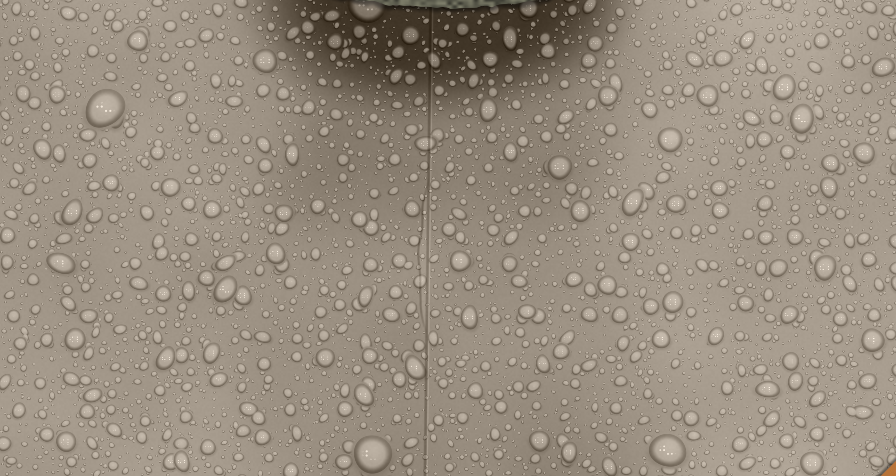
Reproduce this texture procedurally as a WebGL 2 fragment shader.

```glsl
#version 300 es
precision highp float;
// Water drops beaded on a taupe sheet with a vertical seam and a dark reflection.
// Drops come from jittered grids of several sizes, painted small to large as one
// scalar tone, which is tinted at the end. Lengths are in canvas heights.

uniform vec2 u_resolution;
out vec4 fragColor;

vec4 hash4(vec2 p) {
    vec4 q = fract(p.xyxy * vec4(0.1031, 0.1030, 0.0973, 0.1099));
    q += dot(q, q.wzxy + 33.33);
    return fract((q.xxyz + q.yzzw) * q.zywx);
}

float valueNoise(vec2 p) {
    vec2 i = floor(p), f = fract(p);
    f = f * f * (3.0 - 2.0 * f);
    float low = mix(hash4(i).x, hash4(i + vec2(1, 0)).x, f.x);
    float high = mix(hash4(i + vec2(0, 1)).x, hash4(i + vec2(1, 1)).x, f.x);
    return mix(low, high, f.y);
}

// Broad light and shade of the dry sheet
float sheetTone(vec2 p) {
    float cloud = 0.65 * valueNoise(p * 3.1 + 7.0) + 0.35 * valueNoise(p * 7.0 + 21.0);
    float tone = 0.645 + 0.10 * (cloud - 0.5);
    tone += 0.025 * smoothstep(1.2, 1.7, p.x);
    tone -= 0.065 * smoothstep(0.60, 0.15, abs(p.x - 0.95));
    float sway = 0.08 * (valueNoise(p * 5.0) - 0.5);
    float shadow = smoothstep(0.42, 0.24, abs(p.x - 0.94 + sway)) * smoothstep(0.46, 0.66, p.y + sway);
    tone -= 0.06 * shadow;
    float reflection = length((p - vec2(0.92, 1.03)) / vec2(0.42, 0.28)) + sway;
    return mix(tone, 0.25, smoothstep(1.12, 0.55, reflection));
}

// One grid of drops: cell size, smallest and largest radius, share of filled cells
float addDrops(float tone, float sheet, vec2 p, float cell, vec2 radii, float share, float seed) {
    vec2 home = floor(p / cell), local = vec2(0.0);
    float d = 9.0, radius = radii.x, variety = 0.0;
    for (int j = -1; j <= 1; j++)
    for (int i = -1; i <= 1; i++) {
        vec2 id = home + vec2(i, j);
        vec4 place = hash4(id + seed), form = hash4(id + seed + 57.3);
        if (form.x > share) continue;
        vec2 v = p - (id + 0.5 + 0.72 * (place.xy - 0.5)) * cell;
        float size = mix(radii.x, radii.y, place.z * place.z);
        float angle = 6.2832 * place.w, stretch = 1.0 + 0.28 * form.y * form.y;
        vec2 w = mat2(cos(angle), -sin(angle), sin(angle), cos(angle)) * v / size;
        w *= vec2(1.0 / stretch, stretch);
        w.y += 0.35 * (form.z - 0.5) * w.x * w.x;
        w.y *= 1.0 + 0.22 * (form.w - 0.5) * w.x;
        float reach = length(w);
        if (reach < d) {
            d = reach;
            radius = size;
            local = v / size;
            variety = form.w;
        }
    }
    float pixel = 1.0 / (u_resolution.y * radius);

    // Bare margin and soft contact shadow
    tone = mix(tone, sheet, 1.0 - smoothstep(1.05, 1.25 + 0.5 * pixel, d));
    tone *= 1.0 - 0.09 * smoothstep(1.4, 1.0, d) * smoothstep(0.6, -0.6, local.y);

    // Lens body with a dark rim and a pale centre
    float body = mix(sheet, 0.81, 0.40 + 0.12 * variety) + 0.025 * local.y;
    body += 0.035 * smoothstep(0.7, 0.0, length(local - vec2(0.08, 0.12)));
    float rim = smoothstep(0.58, 0.96, d) * (0.85 - 0.20 * clamp(local.y + 0.3 * local.x, -1.0, 1.0));
    body = mix(body, sheet * 0.70, rim);

    // Clustered pinpoint glints on the larger drops
    vec2 spot = local * 4.5 + variety;
    float glint = smoothstep(0.38, 0.12, length(fract(spot) - 0.5)) * step(0.6, hash4(floor(spot) + seed).y);
    glint *= smoothstep(0.5, 0.3, length(local * vec2(0.8, 1.4))) * smoothstep(0.012, 0.020, radius);
    body += 0.22 * glint;

    return mix(tone, body, 1.0 - smoothstep(1.0 - 0.5 * pixel, 1.0 + 0.5 * pixel, d));
}

void main() {
    vec2 p = gl_FragCoord.xy / u_resolution.y;
    float pixel = 1.0 / u_resolution.y;
    float sheet = sheetTone(p), tone = sheet;

    // Drops from mist to the few largest
    tone = addDrops(tone, sheet, p, 0.017, vec2(0.0022, 0.0042), 0.65, 11.0);
    tone = addDrops(tone, sheet, p, 0.030, vec2(0.0050, 0.0090), 0.70, 143.0);
    tone = addDrops(tone, sheet, p, 0.053, vec2(0.0100, 0.0180), 0.78, 271.0);
    tone = addDrops(tone, sheet, p, 0.105, vec2(0.0170, 0.0260), 0.36, 389.0);
    tone = addDrops(tone, sheet, p, 0.310, vec2(0.0260, 0.0420), 0.30, 517.0);

    // Seam: a dark groove beside a thin pale edge
    float seam = p.x - 0.896 - 0.012 * p.y;
    tone *= 1.0 - 0.22 * smoothstep(0.003 + pixel, 0.001, abs(seam + 0.003));
    tone += 0.09 * smoothstep(0.001 + pixel, 0.0, abs(seam - 0.001));

    // Trickle of water clinging to the seam
    float along = smoothstep(0.28, 0.36, p.y) * smoothstep(0.64, 0.56, p.y);
    float width = along * (0.012 + 0.012 * valueNoise(vec2(p.y * 17.0, 3.0)));
    float water = smoothstep(-width - pixel, -width, seam) * smoothstep(pixel, 0.0, seam);
    tone += 0.035 * water * along;
    tone -= 0.15 * along * smoothstep(0.002 + pixel, 0.0, abs(seam + width));

    tone += 0.016 * (valueNoise(p * 270.0) - 0.5);
    vec3 color = vec3(tone, tone - 0.043, tone - 0.098);

    // Rough grey base of the object above the reflection
    float base = p.y - 0.978 - 0.5 * pow(p.x - 0.94, 2.0) - 0.008 * valueNoise(p * 60.0);
    color *= 1.0 - 0.45 * smoothstep(0.014, 0.0, abs(base));
    vec3 stone = vec3(0.38, 0.38, 0.32) * (0.6 + 0.7 * valueNoise(p * vec2(90.0, 140.0)));
    color = mix(color, stone, smoothstep(0.0, pixel, base) * smoothstep(0.22, 0.16, abs(p.x - 0.94)));

    // Warm ground past the lower right corner of the sheet
    float corner = p.x - u_resolution.x / u_resolution.y - p.y + 0.034;
    color *= 1.0 - 0.4 * smoothstep(0.012, 0.0, abs(corner));
    color = mix(color, vec3(0.72, 0.45, 0.22), smoothstep(0.0, 2.0 * pixel, corner));

    fragColor = vec4(clamp(color, 0.0, 1.0), 1.0);
}
```
